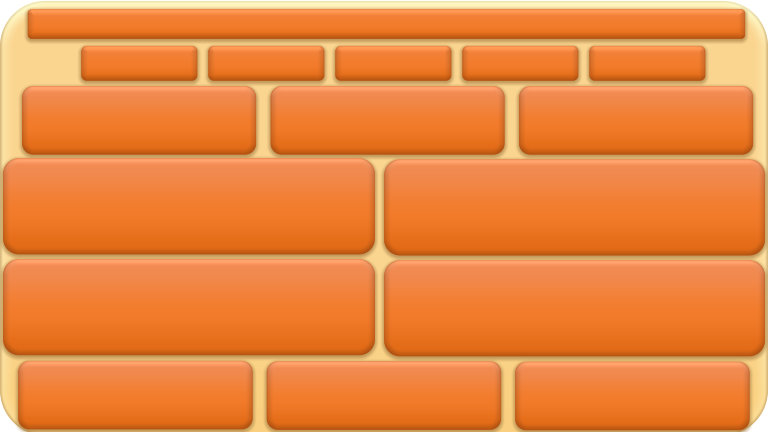
Give the GLSL for this pattern, as a WebGL 2 fragment shader.

```glsl
#version 300 es
precision highp float;

uniform vec2 u_resolution;
out vec4 outColor;

#define ASPECT 1.77778
#define BEVEL 0.018
#define SHADOW_DROP 0.004
#define SHADOW_BLUR 0.011
#define BRICK_TOP vec3(0.945, 0.545, 0.325)
#define BRICK_MID vec3(0.950, 0.485, 0.170)
#define BRICK_LOW vec3(0.885, 0.415, 0.085)
#define BRICK_RIM vec3(0.700, 0.310, 0.070)
#define MORTAR vec3(0.982, 0.835, 0.565)
#define MORTAR_LIGHT vec3(1.000, 0.990, 0.800)
#define SHADOW vec3(0.660, 0.500, 0.270)

float roundedBox(vec2 p, vec2 halfSize, float radius) {
    vec2 q = abs(p) - halfSize + radius;
    return length(max(q, 0.0)) + min(max(q.x, q.y), 0.0) - radius;
}

// Outward direction of the nearest side or rounded corner
vec2 boxNormal(vec2 p, vec2 halfSize, float radius) {
    vec2 q = abs(p) - halfSize + radius;
    vec2 side = q.x > q.y ? vec2(1.0, 0.0) : vec2(0.0, 1.0);
    vec2 n = min(q.x, q.y) > 0.0 ? normalize(q) : side;
    return n * sign(p);
}

float coverage(float d) {
    float px = 1.0 / u_resolution.y;
    return 1.0 - smoothstep(-0.6 * px, 0.6 * px, d);
}

// Cream panel with a lit top and pale flanks
vec3 panel(vec2 p) {
    vec2 halfSize = vec2(0.5 * ASPECT, 0.503);
    vec2 c = p - vec2(0.5 * ASPECT, 0.495);
    float d = roundedBox(c, halfSize, 0.105);
    vec2 n = boxNormal(c, halfSize, 0.105);
    vec3 col = mix(vec3(0.980, 0.815, 0.500), MORTAR, smoothstep(0.0, 0.4, p.y));
    float edge = 1.0 - smoothstep(0.0, 0.035, -d);
    float lit = edge * (0.35 * abs(n.x) + 0.95 * max(n.y, 0.0));
    col = mix(col, MORTAR_LIGHT, clamp(lit, 0.0, 1.0));
    float outline = 1.0 - smoothstep(0.0, 0.008, -d);
    col = mix(col, SHADOW, 0.45 * outline * (1.0 - 0.6 * max(n.y, 0.0)));
    return mix(vec3(1.0), col, coverage(d));
}

vec3 brickColor(vec2 c, vec2 halfSize, float radius, float d) {
    float h = 0.5 + 0.5 * c.y / halfSize.y;
    vec3 col = mix(BRICK_LOW, BRICK_MID, smoothstep(0.0, 0.48, h));
    float thin = 1.0 - smoothstep(0.04, 0.07, halfSize.y);
    col = mix(col, BRICK_TOP, smoothstep(0.42, 0.95, h) * (1.0 - 0.6 * thin));

    // Rounded bevel lit from above
    vec2 n = boxNormal(c, halfSize, radius);
    float slope = 1.0 - smoothstep(0.0, BEVEL, -d);
    float up = max(n.y, 0.0);
    float down = max(-n.y, 0.0);
    col += vec3(0.10, 0.13, 0.14) * up * slope;
    col *= 1.0 - slope * (0.17 * down + 0.13 * abs(n.x));

    // Fine dark rim
    float rim = 1.0 - smoothstep(0.0, 0.005, -d);
    return mix(col, BRICK_RIM, rim * (0.35 + 0.25 * down));
}

// Row of bricks: each next one is wider by grow and lower by drop
void brickRow(inout vec3 col, vec2 p, vec2 corner, vec2 size, float radius,
              float pitch, float count, float grow, float drop) {
    float gap = pitch - size.x;
    float i = clamp(floor((p.x - corner.x + 0.5 * gap) / pitch), 0.0, count - 1.0);
    vec2 halfSize = 0.5 * (size + vec2(grow * i, 0.0));
    vec2 c = p - corner - vec2(pitch, -drop) * i - halfSize;
    float shade = roundedBox(c + vec2(0.0, SHADOW_DROP), halfSize, radius);
    col = mix(col, SHADOW, 0.70 * (1.0 - smoothstep(-0.004, SHADOW_BLUR, shade)));
    float d = roundedBox(c, halfSize, radius);
    col = mix(col, brickColor(c, halfSize, radius, d), coverage(d));
}

void main() {
    vec2 p = gl_FragCoord.xy / u_resolution * vec2(ASPECT, 1.0);
    vec3 col = panel(p);

    // Rows from top to bottom
    brickRow(col, p, vec2(0.0640, 0.9100), vec2(1.6610, 0.0690), 0.010, 2.0, 1.0, 0.0, 0.0);
    brickRow(col, p, vec2(0.1880, 0.8130), vec2(0.2690, 0.0810), 0.013, 0.2940, 5.0, 0.0, 0.0);
    brickRow(col, p, vec2(0.0510, 0.6420), vec2(0.5420, 0.1590), 0.026, 0.5752, 3.0, 0.0, 0.0);
    brickRow(col, p, vec2(0.0070, 0.4110), vec2(0.8610, 0.2230), 0.037, 0.8820, 2.0, 0.021, 0.0025);
    brickRow(col, p, vec2(0.0070, 0.1775), vec2(0.8610, 0.2230), 0.037, 0.8820, 2.0, 0.021, 0.0025);
    brickRow(col, p, vec2(0.0420, 0.0060), vec2(0.5430, 0.1590), 0.026, 0.5752, 3.0, 0.0, 0.001);

    outColor = vec4(clamp(col, 0.0, 1.0), 1.0);
}
```
